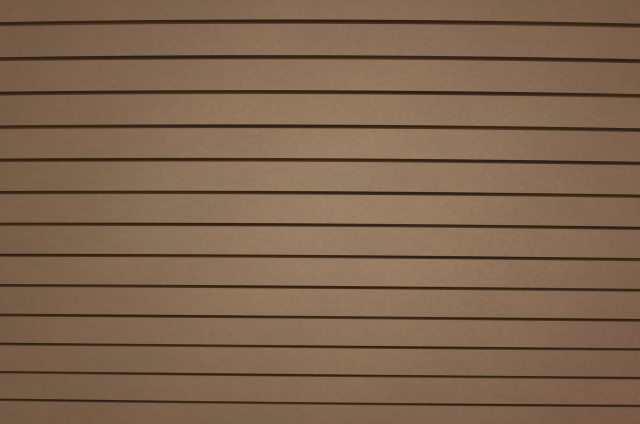
Write a Shadertoy shader that draws this texture.

```glsl
// Horizontal fibreboard slats parted by thin dark grooves, seen slightly from above.
// A quadratic spaces the grooves, a tilt and bow bend them across the canvas, and
// cellular grain, layered sines and a soft vignette shade the board.

// Groove layout, in canvas heights measured down from the top
const float FIRST_GROOVE = 0.051;
const float PITCH = 0.0849;
const float PITCH_SHRINK = 0.00082;
const vec2 TILT = vec2(0.0015, 0.0078);      // top, bottom
const vec2 BOW = vec2(0.0085, -0.0020);      // top, bottom
const vec2 HALF_WIDTH = vec2(0.0051, 0.0028); // top, bottom

// Colours
const vec3 BOARD = vec3(0.600, 0.497, 0.396);
const vec3 BOARD_EDGE = vec3(0.425, 0.325, 0.240);
const vec3 GROOVE_DARK = vec3(0.185, 0.130, 0.075);
const vec3 GROOVE_WARM = vec3(0.290, 0.205, 0.135);
const vec3 LIP = vec3(0.620, 0.490, 0.350);

// Surface
const float GRAIN_SCALE = 130.0;
const float GRAIN_AMOUNT = 0.035;
const float MOTTLE_AMOUNT = 0.010;
const float SLAT_VARIATION = 0.016;

float hash(vec2 p) {
    vec3 q = fract(vec3(p.xyx) * 0.1031);
    q += dot(q, q.yzx + 33.33);
    return fract((q.x + q.y) * q.z);
}

// Cellular noise: x is the distance to the nearest seed, y that seed's random value
vec2 cellular(vec2 p) {
    vec2 cell = floor(p);
    vec2 nearest = vec2(9.0, 0.0);
    for (int j = -1; j <= 1; j++) {
        for (int i = -1; i <= 1; i++) {
            vec2 c = cell + vec2(i, j);
            vec2 seed = c + vec2(hash(c), hash(c + 71.7));
            float d = length(p - seed);
            if (d < nearest.x) nearest = vec2(d, hash(c + 19.3));
        }
    }
    return nearest;
}

// Broad uneven tone from layered sines
float mottle(vec2 p) {
    return sin(p.x * 7.0 + 2.0 * sin(p.y * 5.0))
         + 0.6 * sin(p.x * 17.0 - p.y * 11.0 + 1.3)
         + 0.4 * sin(p.x * 29.0 + p.y * 37.0);
}

// Depth of groove n on the vertical centre line, and its inverse
float grooveDepth(float n) {
    return FIRST_GROOVE + PITCH * n - PITCH_SHRINK * n * n;
}
float grooveIndex(float depth) {
    float root = PITCH * PITCH - 4.0 * PITCH_SHRINK * (depth - FIRST_GROOVE);
    return (PITCH - sqrt(max(root, 0.0))) / (2.0 * PITCH_SHRINK);
}

void mainImage(out vec4 fragColor, in vec2 fragCoord) {
    vec2 uv = fragCoord / iResolution.xy;
    vec2 p = fragCoord / iResolution.y;
    float pixel = 1.0 / iResolution.y;
    float side = uv.x * 2.0 - 1.0;
    float down = 1.0 - uv.y;

    // Straighten the tilt and lens bow, then find the nearest groove
    float depth = down - mix(TILT.x, TILT.y, down) * side
                       - mix(BOW.x, BOW.y, down) * side * side;
    float index = grooveIndex(depth);
    float offset = depth - grooveDepth(round(index));
    float halfWidth = mix(HALF_WIDTH.x, HALF_WIDTH.y, down);

    // Board lighting: brightest a little right of the middle
    vec2 fromLight = (uv - vec2(0.54, 0.54)) * vec2(1.25, 1.0);
    float vignette = smoothstep(0.0, 1.0, 1.15 * length(fromLight));
    vec3 color = mix(BOARD, BOARD_EDGE, vignette * 0.85);
    color += vec3(0.012, -0.004, 0.006) * smoothstep(0.5, 1.0, uv.x) * down;

    // Tone of each slat, mottling, fibres and sparse pale flecks
    float slat = floor(index);
    float tone = SLAT_VARIATION * (hash(vec2(slat + 5.0, 3.0)) - 0.5);
    tone += MOTTLE_AMOUNT * mottle(p + vec2(slat * 0.37, 0.0));
    vec2 grain = cellular(p * GRAIN_SCALE * vec2(0.7, 1.0) + 40.0);
    tone += GRAIN_AMOUNT * (grain.y - 0.5);
    vec2 fleck = cellular(p * 45.0 + 90.0);
    tone += 0.05 * step(0.93, fleck.y) * (1.0 - smoothstep(0.04, 0.16, fleck.x));
    color *= 1.0 + tone;

    // Lit lip below each groove, clearer toward the bottom
    float lipOffset = abs(offset - halfWidth - 0.002);
    float lip = 1.0 - smoothstep(0.001, 0.001 + 1.5 * pixel, lipOffset);
    color = mix(color, LIP * (1.0 - 0.3 * vignette), lip * mix(0.15, 0.45, down));

    // Groove: shadowed above, warmer on its lower face
    float groove = 1.0 - smoothstep(-0.7 * pixel, 0.7 * pixel, abs(offset) - halfWidth);
    float lowerFace = smoothstep(-0.3, 0.9, offset / halfWidth);
    vec3 grooveColor = mix(GROOVE_DARK, GROOVE_WARM, lowerFace);
    grooveColor *= 1.0 + 0.08 * sin(p.x * 6.0 + round(index) * 2.4);
    color = mix(color, grooveColor, groove);

    fragColor = vec4(color, 1.0);
}
```
